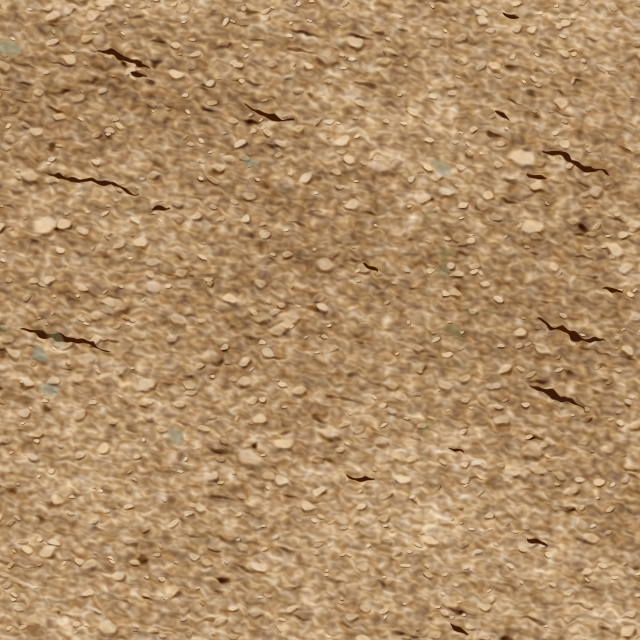
Write a Shadertoy shader that draws this texture.

```glsl
const vec3 DARK_SOIL = vec3(0.24, 0.10, 0.01);
const vec3 MID_SOIL = vec3(0.69, 0.55, 0.39);
const vec3 PALE_SOIL = vec3(0.87, 0.76, 0.62);
const vec3 GREY_STONE = vec3(0.63, 0.60, 0.49);
const vec3 OLIVE_WEED = vec3(0.45, 0.43, 0.25);

const float BASE_TONE = 0.715;      // tone is the red level of the soil ramp
const float PEBBLE_TONE = 0.94;
const float CRACK_TONE = 0.22;
const float TILT = -0.24;           // drift direction of the grain
const float WARP = 0.005;
const float PATCH_GAIN = 0.10;
const float CLUMP_GAIN = 0.13;
const float GRAIN_GAIN = 0.21;
const float FINE_GAIN = 0.18;
const float SLIT_GAIN = 0.42;
const float BAND_GAIN = 0.05;
const float SHADOW_GAIN = 0.17;
const int CRACK_COUNT = 18;
const int STONE_COUNT = 7;

vec2 hash2(vec2 p) {
    vec3 q = fract(p.xyx * vec3(0.1031, 0.1030, 0.0973));
    q += dot(q, q.yzx + 33.33);
    return fract((q.xx + q.yz) * q.zy);
}

vec2 rotate(vec2 p, float angle) {
    float c = cos(angle), s = sin(angle);
    return vec2(c * p.x + s * p.y, c * p.y - s * p.x);
}

float cornerSlope(vec2 id, vec2 offset) {
    float angle = 6.2832 * hash2(id).x;
    return dot(vec2(cos(angle), sin(angle)), offset);
}

float gradientNoise(vec2 p) {
    vec2 i = floor(p), f = p - i;
    vec2 u = f * f * f * (f * (f * 6.0 - 15.0) + 10.0);
    vec2 e = vec2(1.0, 0.0);
    return mix(mix(cornerSlope(i, f), cornerSlope(i + e, f - e), u.x),
               mix(cornerSlope(i + e.yx, f - e.yx), cornerSlope(i + 1.0, f - 1.0), u.x), u.y);
}

float ellipse(vec2 p, float size) {
    return 1.0 - smoothstep(0.6, 1.1, length(p * vec2(0.62, 1.1)) / size);
}

// x: lit face, y: shadow below
vec2 pebbles(vec2 p, float cells, float share) {
    p *= cells;
    vec2 cell = floor(p), result = vec2(0.0);
    for (int y = -1; y <= 1; y++)
    for (int x = -1; x <= 1; x++) {
        vec2 id = cell + vec2(x, y);
        vec2 place = hash2(id + cells), kind = hash2(id + cells + 57.0);
        if (kind.x > share) continue;
        vec2 q = rotate(p - id - place, place.x - 0.5);
        float size = mix(0.12, 0.40, kind.y * kind.y);
        float glow = mix(0.35, 1.0, fract(kind.y * 17.0));
        result.x = max(result.x, glow * ellipse(q, size));
        result.y = max(result.y, ellipse(q + vec2(-0.2, 0.65) * size, size));
    }
    return result;
}

// x: dark gap, y: pale lip beneath it
vec2 cracks(vec2 p, float aspect) {
    vec2 result = vec2(0.0);
    for (int i = 0; i < CRACK_COUNT; i++) {
        float n = float(i);
        vec2 place = hash2(vec2(n, 11.0)) * vec2(aspect, 1.0);
        vec2 kind = hash2(vec2(n, 29.0));
        float halfLength = mix(0.014, 0.085, kind.x * kind.x * kind.x);
        vec2 q = rotate(p - place, TILT + 0.5 * (kind.y - 0.5));
        q.y += 0.012 * gradientNoise(vec2(q.x * 28.0, n * 3.7));
        float taper = 1.0 - pow(q.x / halfLength, 2.0);
        float ragged = 0.75 + 1.1 * gradientNoise(vec2(q.x * 65.0, n * 5.3));
        float thick = mix(0.003, 0.0055, kind.x) * taper * ragged;
        float gap = 1.0 - smoothstep(-0.001, 0.0018, abs(q.y) - thick);
        float lip = 1.0 - smoothstep(0.0, 0.003, abs(q.y + thick + 0.004) - 0.001);
        float inside = smoothstep(0.0, 0.15, taper);
        result = max(result, inside * vec2(gap, lip * smoothstep(0.8, 1.1, ragged)));
    }
    return result;
}

float stones(vec2 p, float aspect) {
    float cover = 0.0;
    for (int i = 0; i < STONE_COUNT; i++) {
        vec2 place = hash2(vec2(float(i), 83.0)) * vec2(aspect, 1.0);
        vec2 kind = hash2(vec2(float(i), 97.0));
        cover = max(cover, ellipse(rotate(p - place, TILT - kind.x * 0.6), mix(0.008, 0.017, kind.y)));
    }
    return cover;
}

vec3 soilColor(float tone) {
    vec3 low = mix(DARK_SOIL, MID_SOIL, (tone - DARK_SOIL.r) / (MID_SOIL.r - DARK_SOIL.r));
    vec3 high = mix(MID_SOIL, PALE_SOIL, (tone - MID_SOIL.r) / (PALE_SOIL.r - MID_SOIL.r));
    return tone < MID_SOIL.r ? low : high;
}

void mainImage(out vec4 fragColor, in vec2 fragCoord) {
    vec2 uv = fragCoord / iResolution.y;
    float aspect = iResolution.x / iResolution.y;
    vec2 wobble = vec2(gradientNoise(uv * 60.0), gradientNoise(uv * 60.0 + 31.0));
    vec2 p = uv + WARP * wobble;
    vec2 g = rotate(p, TILT);

    // Soil grain from broad patches to fine grit
    float broad = gradientNoise(g * vec2(2.5, 5.0) + 7.0);
    float tone = BASE_TONE + PATCH_GAIN * broad;
    tone += CLUMP_GAIN * gradientNoise(g * vec2(14.0, 28.0) + 3.0);
    tone += GRAIN_GAIN * gradientNoise(g * vec2(50.0, 90.0));
    tone += FINE_GAIN * gradientNoise(g * vec2(95.0, 155.0) + 19.0);
    float band = (uv.y - 0.82 + 0.4 * uv.x / aspect) / 0.25;
    tone -= BAND_GAIN * exp(-band * band);

    // Short dark slits, denser in the darker patches
    float slit = smoothstep(0.32, 0.6, -gradientNoise(g * vec2(24.0, 72.0) + 41.0));
    tone -= SLIT_GAIN * slit * clamp(0.7 - 1.2 * broad, 0.2, 1.0);

    // Pebbles and long cracks
    vec2 stone = max(pebbles(p, 48.0, 0.33), pebbles(p, 26.0, 0.10));
    tone -= SHADOW_GAIN * stone.y * (1.0 - stone.x);
    tone = mix(tone, PEBBLE_TONE, 0.8 * stone.x);
    vec2 crack = cracks(p, aspect);
    tone = mix(tone, PEBBLE_TONE, 0.6 * crack.y);
    tone = mix(tone, CRACK_TONE, 0.95 * crack.x);

    // Tints: grey stones, sparse weeds, warm and cool grains
    vec3 color = soilColor(clamp(tone, 0.2, 1.0));
    color = mix(color, GREY_STONE + 0.5 * (tone - BASE_TONE), 0.75 * stones(p, aspect));
    float weed = smoothstep(0.3, 0.5, gradientNoise(uv * 5.0 + 13.0))
               * smoothstep(0.1, 0.4, gradientNoise(uv * 34.0 + 5.0));
    color = mix(color, OLIVE_WEED, 0.5 * weed);
    color += vec3(0.03, 0.0, -0.05) * gradientNoise(g * vec2(36.0, 60.0) + 67.0);
    fragColor = vec4(clamp(color, 0.0, 1.0), 1.0);
}
```
